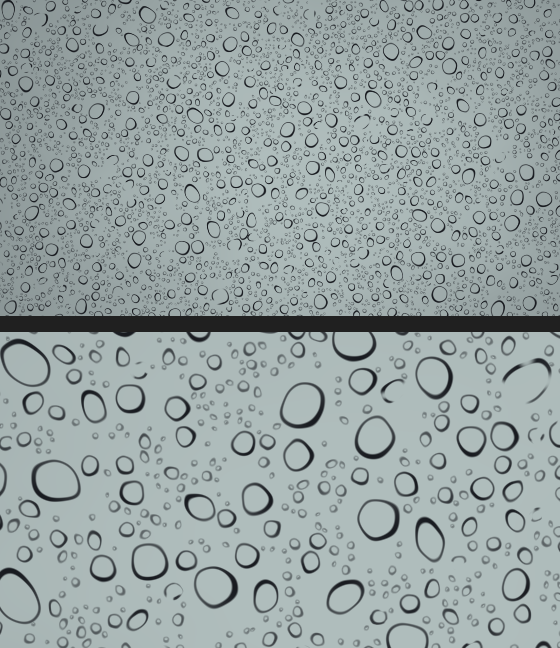
Top: the whole. Bottom: its middle third, enlarged.
This texture is drawn by a Shadertoy shader. Its source:

```glsl
// Raindrops with dark refracted rims scattered over a grey-green window pane.

const int LAYERS = 5;
const vec3 PANE_LIGHT = vec3(0.688, 0.742, 0.738);
const vec3 PANE_DARK = vec3(0.525, 0.567, 0.570);
const vec3 RIM_COLOUR = vec3(0.095, 0.105, 0.125);

vec3 hash3(vec3 p) {
    p = fract(p * vec3(0.1031, 0.1030, 0.0973));
    p += dot(p, p.yxz + 33.33);
    return fract((p.xxy + p.yxx) * p.zyx);
}

float gradientDot(vec2 corner, vec2 offset) {
    float angle = 6.2832 * hash3(vec3(corner, 7.0)).x;
    return dot(vec2(cos(angle), sin(angle)), offset);
}

float gradientNoise(vec2 p) {
    vec2 i = floor(p), f = fract(p);
    vec2 u = f * f * f * (f * (f * 6.0 - 15.0) + 10.0);
    vec2 e = vec2(1.0, 0.0);
    return mix(mix(gradientDot(i, f), gradientDot(i + e, f - e), u.x),
               mix(gradientDot(i + e.yx, f - e.yx), gradientDot(i + 1.0, f - 1.0), u.x), u.y);
}

mat2 rotation(float angle) {
    float c = cos(angle), s = sin(angle);
    return mat2(c, s, -s, c);
}

// Each layer is a rotated grid with cells smaller than the last.
float cellSize(int layer) { return 0.094 * pow(0.61, float(layer)); }
mat2 layerTurn(int layer) { return rotation(0.4 + 1.1 * float(layer)); }

// Centre in xy and radius in z; the radius is zero for an empty cell.
vec3 dropInCell(vec2 cell, int layer) {
    vec3 h = hash3(vec3(cell + 50.0, float(layer) * 17.0 + 3.0));
    float size = cellSize(layer);
    vec2 centre = (cell + 0.5 + 0.56 * (h.xy - 0.5)) * size * layerTurn(layer);
    float presence = layer == 0 ? 0.60 : 0.90;
    float pick = fract(h.z * 7.31 + h.x * 3.7);
    return vec3(centre, pick < presence ? size * mix(0.15, 0.28, h.z) : 0.0);
}

// True when a drop of a coarser layer already takes this place.
bool isCrowded(vec3 drop, int layer) {
    for (int above = 0; above < layer; above++) {
        vec2 home = floor(layerTurn(above) * drop.xy / cellSize(above));
        for (int k = 0; k < 9; k++) {
            vec3 other = dropInCell(home + vec2(k % 3, k / 3) - 1.0, above);
            float reach = 1.12 * (other.z + drop.z) + 0.001;
            if (other.z > 0.0 && distance(other.xy, drop.xy) < reach) return true;
        }
    }
    return false;
}

// Signed distance to a tilted, slightly tapered and wobbly drop.
float dropDistance(vec2 p, float radius, vec3 seed) {
    vec2 q = rotation((seed.x - 0.5) * 2.4) * p / radius;
    float stretch = 1.0 + 0.24 * seed.y * seed.y;
    q *= vec2(stretch, 1.0 / stretch);
    q.x *= 1.0 + 0.16 * (seed.z - 0.3) * q.y;
    float wobble = 0.21 * gradientNoise(q * 0.8 + seed.xy * 40.0);
    return (length(q) - 1.0 - wobble) * radius;
}

// Rim darkness, heavier on one side and open on a few larger drops.
float rimInk(vec2 p, float d, float radius, vec3 seed, float blur) {
    float heavyAngle = -1.2 + 2.6 * (seed.z - 0.5) + (seed.y > 0.7 ? 3.1 : 0.0);
    vec2 heavySide = vec2(cos(heavyAngle), sin(heavyAngle));
    float side = 0.5 + 0.5 * dot(p / max(length(p), 0.0001), heavySide);
    float halfWidth = (0.0006 + 0.036 * radius) * mix(0.75, 1.55, side * side);
    float line = 1.0 - smoothstep(halfWidth - blur * 0.7, halfWidth + blur, abs(d + halfWidth));
    float gaps = smoothstep(-0.15, 0.10, gradientNoise(p / radius * 0.7 + seed.yz * 30.0) + 0.05);
    float opened = step(0.86, seed.x) * step(0.007, radius);
    float weight = mix(0.66, 1.0, side) * mix(0.40, 1.0, smoothstep(0.002, 0.012, radius));
    return line * weight * mix(1.0, gaps, opened);
}

float layerInk(vec2 p, int layer, float blur) {
    float ink = 0.0;
    vec2 home = floor(layerTurn(layer) * p / cellSize(layer));
    for (int k = 0; k < 9; k++) {
        vec2 cell = home + vec2(k % 3, k / 3) - 1.0;
        vec3 drop = dropInCell(cell, layer);
        vec2 local = p - drop.xy;
        if (drop.z == 0.0 || length(local) > drop.z * 1.7 + blur) continue;
        if (isCrowded(drop, layer)) continue;
        vec3 seed = hash3(vec3(cell + 90.0, float(layer) + 41.0));
        float d = dropDistance(local, drop.z, seed);
        ink = max(ink, rimInk(local, d, drop.z, seed, blur));
    }
    return ink;
}

// Soft daylight, brightest right of the centre and dim towards the borders.
vec3 paneColour(vec2 uv) {
    float falloff = length((uv - vec2(0.56, 0.45)) * vec2(1.25, 0.85));
    float cloud = 0.08 * gradientNoise(uv * 4.0) + 0.03 * gradientNoise(uv * 19.0);
    return mix(PANE_LIGHT, PANE_DARK, smoothstep(0.06, 0.98, falloff + cloud));
}

void mainImage(out vec4 fragColor, in vec2 fragCoord) {
    vec2 p = fragCoord / iResolution.y;
    float blur = max(0.0013, 0.75 / iResolution.y);
    float ink = 0.0;
    for (int layer = 0; layer < LAYERS; layer++) ink = max(ink, layerInk(p, layer, blur));
    vec3 colour = mix(paneColour(fragCoord / iResolution.xy), RIM_COLOUR, ink);
    fragColor = vec4(colour, 1.0);
}
```
